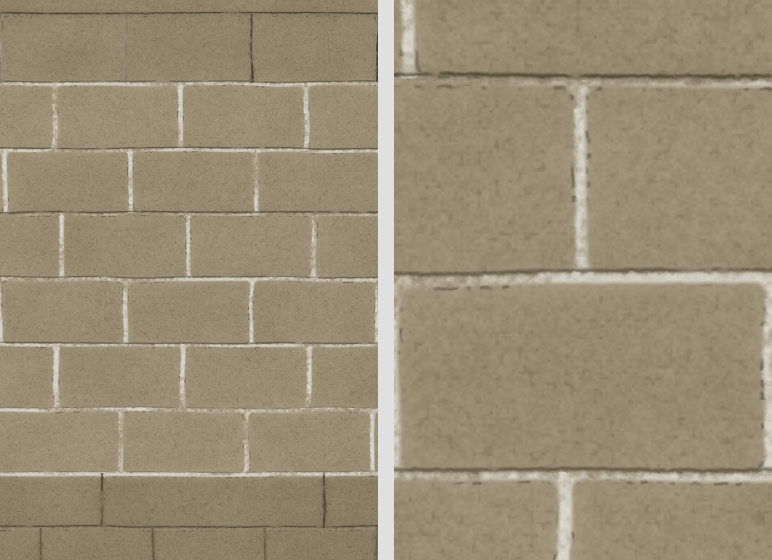
Left: the whole. Right: its middle third, enlarged.
Give the GLSL for this texture, as a Shadertoy shader.

```glsl
// Painted block wall in running bond: a cap strip, seven regular courses and
// two darker courses at the foot. Distances to bed and head joints are blended
// into rounded blocks, then noise varies the pale mortar and dark cracks.

float hash(vec2 p) {
    vec3 q = fract(p.xyx * 0.1031);
    q += dot(q, q.yzx + 33.33);
    return fract((q.x + q.y) * q.z);
}

float noise(vec2 p) {
    vec2 i = floor(p), f = fract(p);
    f = f * f * (3.0 - 2.0 * f);
    return mix(mix(hash(i), hash(i + vec2(1, 0)), f.x),
               mix(hash(i + vec2(0, 1)), hash(i + vec2(1, 1)), f.x), f.y);
}

float fbm(vec2 p) {
    float sum = 0.0, amp = 0.5;
    for (int i = 0; i < 4; i++) {
        sum += amp * noise(p);
        p = mat2(1.6, 1.2, -1.2, 1.6) * p + 17.0;
        amp *= 0.5;
    }
    return sum / 0.9375;
}

// Soft line of a given half width around distance zero
float stroke(float d, float halfWidth, float soft) {
    return 1.0 - smoothstep(halfWidth - soft, halfWidth + soft, abs(d));
}

void mainImage(out vec4 fragColor, in vec2 fragCoord) {
    // Per course: bed height from the top, mortar whiteness, crack strength
    const float bedY[9] = float[9](.026, .148, .267, .3815, .4975, .6145, .7305, .845, .943);
    const float bedWhite[9] = float[9](.0, .75, .65, .35, .75, .6, .8, .85, .15);
    const float bedCrack[9] = float[9](1., .65, .75, .85, .65, .65, .3, .35, .85);
    const float headX[10] = float[10](4.5, .001, .098, .009, .111, .0, .1016, .2155, .182, .073);
    const float headWhite[10] = float[10](.0, .25, .6, .7, .65, .7, .75, .65, .0, .0);

    float px = 1.0 / iResolution.y;
    vec2 p = vec2(fragCoord.x, iResolution.y - fragCoord.y) * px;
    float soft = max(px * 0.8, 0.0013);
    float rough = fbm(p * 240.0) - 0.5;
    float patches = fbm(p * vec2(28.0, 45.0) + 9.0);

    // Joints wander slightly from straight
    vec2 w = p + 0.004 * (vec2(noise(p * 22.0), noise(p * vec2(12.0, 30.0) + 40.0)) - 0.5)
               + 0.002 * rough;

    // Bed joints: nearest mortar band, cracks under each course, course index
    int row = 0;
    float bed = 1.0, white = 0.0, crack = 0.0, bedShade = 0.0;
    for (int i = 0; i < 9; i++) {
        float d = w.y - bedY[i];
        if (d > 0.0) row++;
        float band = abs(d - 0.002) - 0.001 - 0.003 * bedWhite[i];
        if (band < bed) { bed = band; white = bedWhite[i]; }
        float broken = smoothstep(0.25, 0.7, noise(p * vec2(60.0, 9.0) + float(i) * 7.0) + 0.5 * rough + 0.3 * bedCrack[i]);
        crack = max(crack, bedCrack[i] * broken * stroke(d + 0.0026, 0.0011, soft));
        bedShade = max(bedShade, bedCrack[i] * exp(-abs(d + 0.002) * 280.0));
    }

    // Head joints: repeat along the course
    float len = row == 0 ? 9.0 : row == 8 ? 0.396 : row == 9 ? 0.2 : 0.2246;
    float u = (w.x - headX[row]) / len + 0.5;
    float dx = (fract(u) - 0.5) * len;
    vec2 joint = vec2(floor(u), float(row));
    float head = abs(dx) - 0.0014 - 0.003 * headWhite[row] - 0.0014 * hash(joint);

    // Rounded union of both joint kinds
    float h = max(0.009 - abs(bed - head), 0.0) / 0.009;
    float gap = min(bed, head) - h * h * 0.0022;
    float isBed = 1.0 - smoothstep(-0.002, 0.002, bed - head);
    white = mix(headWhite[row], white, isBed);

    // Block face: tone, blotches and sandy grain
    vec2 block = vec2(floor((w.x - headX[row]) / len), float(row));
    float tone = 0.014 * (hash(block + 5.0) - 0.5);
    tone += 0.05 * (fbm(p * 9.0) - 0.5) + 0.02 * (patches - 0.5);
    tone += 0.055 * rough + 0.04 * (noise(p * 520.0) - 0.5);
    tone -= row < 2 ? 0.03 : row > 7 ? 0.052 : 0.004;
    tone -= 0.04 * smoothstep(0.7, 0.95, noise(p * 290.0 + 60.0));
    vec3 col = vec3(0.602, 0.551, 0.45) + tone;

    // Pale dust fading onto block edges
    float dust = exp(-max(gap, 0.0) * 200.0) * white;
    col = mix(col, vec3(0.70, 0.66, 0.58), 0.6 * dust * (0.3 + patches));

    // Mortar: long tan and chalk streaks that follow each joint
    float streak = mix(noise(p * vec2(90.0, 22.0) + 31.0), noise(p * vec2(20.0, 90.0)), isBed);
    float chalk = smoothstep(0.05, 0.95, streak + 0.7 * rough + 0.7 * (white - 0.5));
    vec3 mortar = mix(vec3(0.64, 0.59, 0.49), vec3(0.83, 0.81, 0.77), chalk) + 0.12 * rough;
    float fill = 1.0 - smoothstep(-0.0022, max(soft, 0.0015), gap);
    col = mix(col, mortar, fill * smoothstep(0.0, 0.45, white));

    // Fine crumbly rims beside mortar, and dry dark head joints
    float rim = stroke(gap - 0.0008, 0.0009, soft) * smoothstep(0.5, 0.8, noise(p * 230.0 + 3.0));
    rim *= smoothstep(0.35, 0.6, noise(p * 30.0 + 70.0));
    float dry = row == 8 ? 0.75 : row == 9 ? 0.25 + 0.4 * hash(joint + 2.0)
              : row == 1 ? mix(0.35, 0.9, smoothstep(1.0, 2.0, joint.x)) : 0.0;
    float dryLine = dry * stroke(dx, 0.0019, soft) * smoothstep(0.1, 0.65, patches + 0.6 * rough);
    float dryShade = dry * exp(-abs(dx) * 170.0);
    float shade = clamp(0.45 * bedShade + 0.55 * dryShade, 0.0, 1.0) * (1.0 - 0.7 * white);
    col = mix(col, vec3(0.43, 0.39, 0.3), shade);
    float darkness = clamp(max(max(crack * 0.85, rim * 0.5), dryLine), 0.0, 1.0);
    col = mix(col, vec3(0.25, 0.225, 0.16), darkness);

    fragColor = vec4(clamp(col, 0.0, 1.0), 1.0);
}
```
